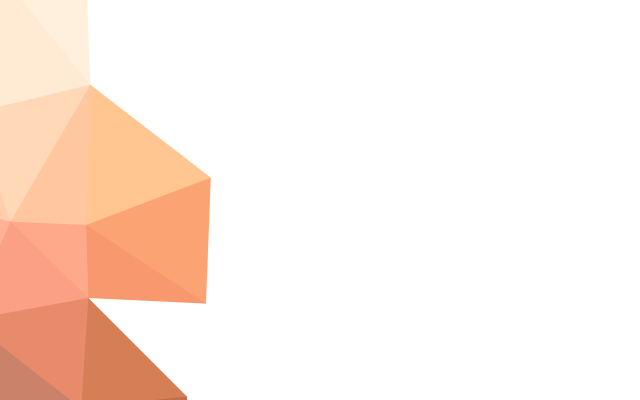
This background is drawn by a Shadertoy shader. Its source:

```glsl
const vec3 BACKGROUND = vec3(1.0);
const float EDGE_SOFTNESS = 1.0; // edge width in output samples
const int FACET_COUNT = 15;

// Mesh corners in units of canvas height; some lie beyond the border
const vec2 CORNERS[15] = vec2[15](
    vec2(-0.117, 1.212), vec2(0.210, 1.212), vec2(0.226, 0.788),
    vec2(-0.066, 0.718), vec2(0.026, 0.446), vec2(0.2155, 0.4375),
    vec2(0.527, 0.556), vec2(0.515, 0.241), vec2(0.221, 0.255),
    vec2(-0.080, 0.471), vec2(-0.080, 0.200), vec2(0.203, -0.021),
    vec2(-0.080, -0.200), vec2(0.467, 0.009), vec2(0.471, -0.021));

// Corner indices of each facet, from top to bottom
const ivec3 FACETS[FACET_COUNT] = ivec3[FACET_COUNT](
    ivec3(0, 1, 2), ivec3(0, 2, 3), ivec3(3, 2, 4),
    ivec3(2, 4, 5), ivec3(2, 5, 6), ivec3(6, 5, 7),
    ivec3(5, 7, 8), ivec3(4, 5, 8), ivec3(4, 8, 10),
    ivec3(4, 10, 9), ivec3(4, 9, 3), ivec3(10, 8, 11),
    ivec3(10, 11, 12), ivec3(8, 11, 13), ivec3(13, 11, 14));

// Cream, peach, coral and clay tones in facet order
const vec3 TONES[FACET_COUNT] = vec3[FACET_COUNT](
    vec3(1.00, 0.94, 0.87), vec3(1.00, 0.92, 0.83), vec3(1.00, 0.847, 0.718),
    vec3(1.00, 0.78, 0.627), vec3(1.00, 0.777, 0.573), vec3(0.984, 0.639, 0.451),
    vec3(0.973, 0.596, 0.431), vec3(0.992, 0.663, 0.541), vec3(0.984, 0.627, 0.518),
    vec3(1.00, 0.70, 0.59), vec3(1.00, 0.805, 0.675), vec3(0.906, 0.545, 0.42),
    vec3(0.796, 0.51, 0.42), vec3(0.839, 0.494, 0.333), vec3(0.75, 0.43, 0.31));

float cross2(vec2 a, vec2 b) {
    return a.x * b.y - a.y * b.x;
}

// Soft half-plane: 1 on the left of the directed edge, 0 on the right
float edgeCoverage(vec2 p, vec2 a, vec2 b, float softness) {
    float side = cross2(normalize(b - a), p - a);
    return clamp(0.5 + side / softness, 0.0, 1.0);
}

float triangleCoverage(vec2 p, vec2 a, vec2 b, vec2 c, float softness) {
    // Wind counter-clockwise so the inside is always on the left
    if (cross2(b - a, c - a) < 0.0) {
        vec2 swapped = b;
        b = c;
        c = swapped;
    }
    return edgeCoverage(p, a, b, softness)
         * edgeCoverage(p, b, c, softness)
         * edgeCoverage(p, c, a, softness);
}

void mainImage(out vec4 fragColor, in vec2 fragCoord) {
    vec2 p = fragCoord / iResolution.y;
    float softness = EDGE_SOFTNESS / iResolution.y;

    // Summed coverage keeps shared edges free of pale seams
    vec3 color = BACKGROUND;
    for (int i = 0; i < FACET_COUNT; i++) {
        ivec3 f = FACETS[i];
        float coverage = triangleCoverage(
            p, CORNERS[f.x], CORNERS[f.y], CORNERS[f.z], softness);
        color += coverage * (TONES[i] - BACKGROUND);
    }
    fragColor = vec4(clamp(color, 0.0, 1.0), 1.0);
}
```
